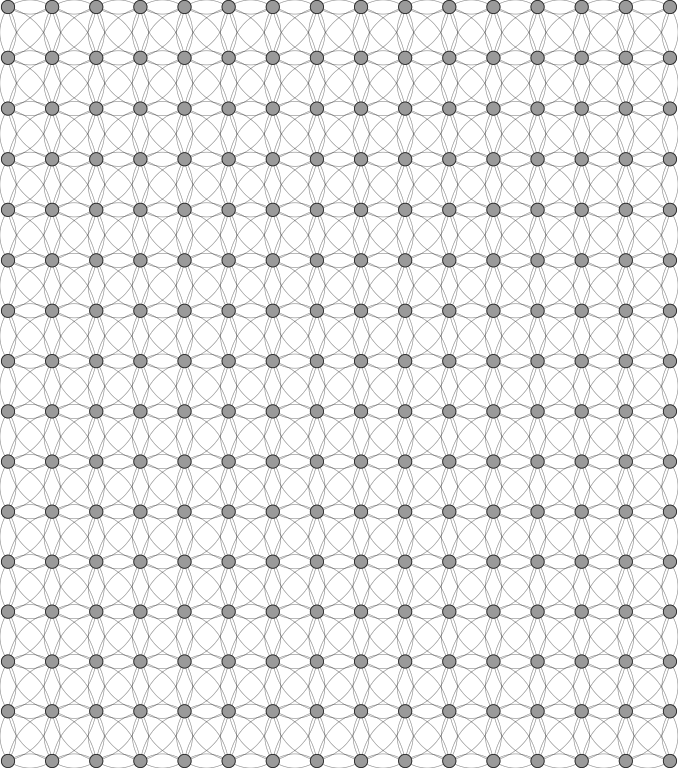
A Shadertoy shader for this pattern:

```glsl
// A 16 by 16 lattice of grey discs joined by fine pairs of bowed lines.
// Each cell owns four links (right, down and both diagonals); every link is a
// lens of two parabolas, and row spacing tightens slightly down the sheet.

// Position of a lattice node; the canvas is 512 units high, row 0 at the top
vec2 nodeAt(vec2 id) {
    float drop = 4.67 + 33.51 * id.y + 0.027 * id.y * (15.0 - id.y);
    return vec2(5.33 + 29.42 * id.x, 512.0 - drop);
}

// Coverage of a thin stroke, box filtered over one pixel
float stroke(float d, float width, float px) {
    return clamp((d + 0.5 * width) / px + 0.5, 0.0, 1.0)
         - clamp((d - 0.5 * width) / px + 0.5, 0.0, 1.0);
}

// Two parabolic arcs from a to b, mirrored about their chord
float lens(vec2 p, vec2 a, vec2 b, float px) {
    vec2 chord = b - a;
    float len = length(chord);
    vec2 dir = chord / len;
    vec2 q = p - a;
    float t = dot(q, dir) / len;
    if (t < 0.0 || t > 1.0) return 0.0;
    float side = abs(dir.x * q.y - dir.y * q.x);
    float bow = 0.64 * len * t * (1.0 - t);
    float slope = 0.64 * (1.0 - 2.0 * t);
    return stroke((side - bow) / sqrt(1.0 + slope * slope), 0.42, px);
}

// Darken the paper by one link, if both of its ends are on the lattice
float link(vec2 p, vec2 from, vec2 to, float px) {
    vec2 lo = min(from, to), hi = max(from, to);
    if (min(lo.x, lo.y) < 0.0 || max(hi.x, hi.y) > 15.0) return 1.0;
    return 1.0 - 0.45 * lens(p, nodeAt(from), nodeAt(to), px);
}

void mainImage(out vec4 fragColor, in vec2 fragCoord) {
    float px = 512.0 / iResolution.y;
    vec2 p = fragCoord * px;
    vec2 cell = floor(vec2((p.x - 5.33) / 29.42, (507.33 - p.y) / 33.51));

    // Links and nearest node, gathered from the surrounding cells
    float shade = 1.0;
    float nodeDist = 1e3;
    for (int j = -1; j <= 1; j++) {
        for (int i = -1; i <= 1; i++) {
            vec2 id = cell + vec2(i, j);
            vec2 right = id + vec2(1, 0), down = id + vec2(0, 1);
            shade *= link(p, id, right, px);
            shade *= link(p, id, down, px);
            shade *= link(p, id, id + 1.0, px);
            shade *= link(p, right, down, px);
            vec2 inside = clamp(id, 0.0, 15.0);
            nodeDist = min(nodeDist, length(p - nodeAt(inside)));
        }
    }

    // Discs with a dark rim
    float disc = clamp((4.65 - nodeDist) / px + 0.5, 0.0, 1.0);
    shade = mix(shade, 0.605, disc);
    shade = mix(shade, 0.15, stroke(nodeDist - 4.4, 0.6, px));

    fragColor = vec4(vec3(shade), 1.0);
}
```
